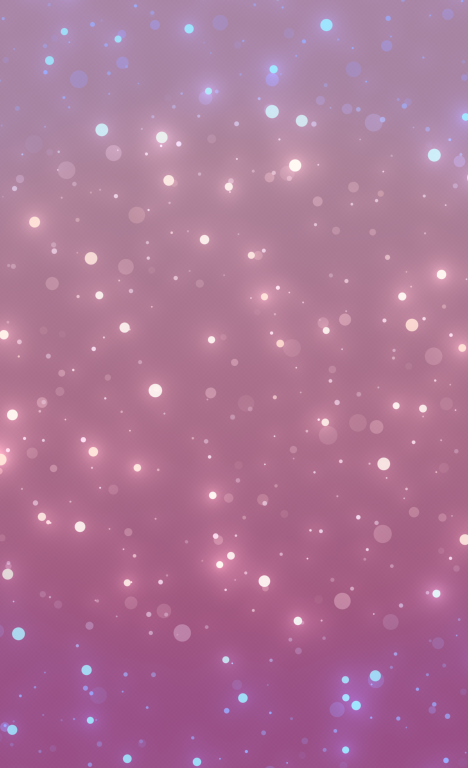
Give the GLSL for this background, as a Shadertoy shader.

```glsl
// Glowing bokeh dots and fine sparkles over a dusky mauve gradient.

struct DotStyle {
    float cell;      // grid spacing, in canvas heights
    float density;   // share of cells holding a dot
    vec2 radius;     // smallest and largest
    vec2 opacity;    // faintest and strongest
    float glow;      // halo strength
    vec3 warm;       // tint near the centre
    vec3 cool;       // tint near the far ends
};

float hash(vec2 p, float seed) {
    return fract(sin(dot(p, vec2(127.1, 311.7)) + seed * 74.7) * 43758.5453);
}

// 0 in the middle of the canvas, 1 towards the top, bottom and corners
float coolness(vec2 p) {
    return smoothstep(0.29, 0.42, length(p * vec2(0.75, 1.0)));
}

vec3 backdrop(vec2 p) {
    float y = p.y + 0.5;
    vec3 plum = vec3(0.615, 0.305, 0.485);
    vec3 rose = vec3(0.665, 0.430, 0.540);
    vec3 mauve = vec3(0.675, 0.515, 0.605);
    vec3 colour = mix(plum, rose, smoothstep(0.02, 0.52, y));
    colour = mix(colour, mauve, smoothstep(0.42, 0.86, y));
    return colour + coolness(p) * vec3(-0.015, 0.005, 0.035);
}

// Faint woven texture
float weave(vec2 p) {
    vec2 wave = sin(p * 6.2832 * 170.0);
    return 0.005 * wave.x * wave.y;
}

float halo(float dist, float reach) {
    float falloff = 0.30 * exp(-dist / 0.011) + 0.075 * exp(-dist / 0.030);
    return falloff * smoothstep(reach, 0.3 * reach, dist);
}

// Scatters one layer of dots, one per jittered cell
vec3 addDots(vec3 colour, vec2 p, DotStyle style, float seed, float pixel) {
    vec2 home = floor(p / style.cell);
    float soft = max(0.75 * pixel, 0.0009);
    for (int j = -1; j <= 1; j++) {
        for (int i = -1; i <= 1; i++) {
            vec2 id = home + vec2(i, j);
            if (hash(id, seed) > style.density) continue;

            vec2 jitter = vec2(hash(id, seed + 1.0), hash(id, seed + 2.0));
            vec2 centre = (id + jitter) * style.cell;
            float dist = length(p - centre);
            float size = hash(id, seed + 3.0);
            float strength = hash(id, seed + 4.0);
            float hue = hash(id, seed + 5.0);
            float cool = coolness(centre);

            float radius = mix(style.radius.x, style.radius.y, size * size);
            float opacity = mix(style.opacity.x, style.opacity.y, strength);
            vec3 warmTint = mix(style.warm, vec3(1.0, 0.82, 0.76), 0.7 * hue * hue * hue);
            vec3 tint = mix(warmTint, style.cool, cool);
            vec3 haze = mix(vec3(1.0, 0.80, 0.74), vec3(0.28, 0.42, 1.0), cool);

            float light = style.glow * mix(0.3, 1.0, strength);
            colour += haze * light * halo(dist, style.cell);
            float cover = 1.0 - smoothstep(radius - soft, radius + soft, dist);
            colour = mix(colour, tint, cover * opacity);
        }
    }
    return colour;
}

void mainImage(out vec4 fragColor, in vec2 fragCoord) {
    float pixel = 1.0 / iResolution.y;
    vec2 p = (fragCoord - 0.5 * iResolution.xy) * pixel;

    DotStyle discs = DotStyle(0.060, 0.72, vec2(0.004, 0.0125), vec2(0.06, 0.42),
        0.0, vec3(0.95, 0.77, 0.82), vec3(0.62, 0.62, 0.98));
    DotStyle specks = DotStyle(0.036, 0.62, vec2(0.0010, 0.0036), vec2(0.25, 0.95),
        0.12, vec3(0.96, 0.87, 0.95), vec3(0.60, 0.68, 1.0));
    DotStyle lamps = DotStyle(0.078, 0.58, vec2(0.0045, 0.0088), vec2(0.85, 1.0),
        0.85, vec3(1.0, 0.98, 0.96), vec3(0.62, 0.91, 1.0));

    vec3 colour = backdrop(p) + weave(p);
    colour = addDots(colour, p, discs, 3.0, pixel);
    colour = addDots(colour, p, specks, 17.0, pixel);
    colour = addDots(colour, p, lamps, 31.0, pixel);

    fragColor = vec4(clamp(colour, 0.0, 1.0), 1.0);
}
```
